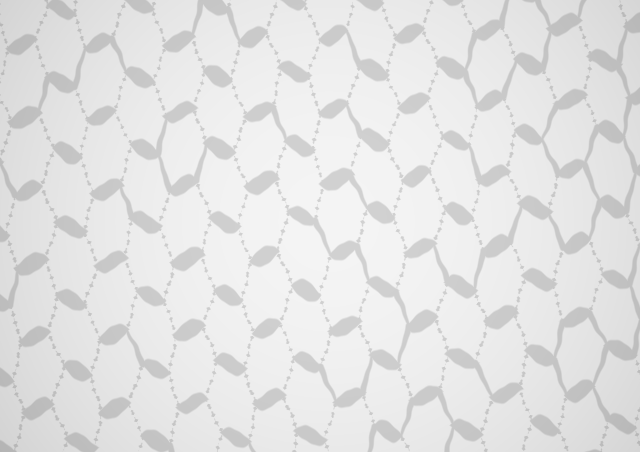
Give the GLSL for this pattern, as a Shadertoy shader.

```glsl
// Pale hexagonal wire netting with twisted knots and worn, beaded strands.

const vec2 ACROSS = vec2(0.1715, 0.0066);   // lattice steps, canvas height = 1
const vec2 UPWARD = vec2(-0.0074, 0.1608);
const vec2 ORIGIN = vec2(0.0496, -0.0588);
const vec2 KNOT_HALF = vec2(0.037, 0.0205);

float hash(vec2 id, float seed) {
    vec3 q = fract(vec3(id.xyx + seed) * vec3(0.1031, 0.1130, 0.0973));
    q += dot(q, q.yzx + 33.33);
    return fract((q.x + q.y) * q.z);
}

// Two layered sines, roughly within -1..1
float ripple(float x, float phase) {
    return 0.65 * sin(x + phase) + 0.35 * sin(2.3 * x + 1.7 * phase);
}

vec2 knotCentre(vec2 id, mat2 lattice) {
    vec2 jitter = vec2(hash(id, 3.1), hash(id, 7.7)) - 0.5;
    return ORIGIN + lattice * (id + 0.06 * jitter);
}

// Lens sheared into an S; tilt is +1 or -1
float knotDistance(vec2 q, float tilt, vec2 id) {
    vec2 size = KNOT_HALF * mix(vec2(0.88), vec2(1.1), vec2(hash(id, 1.3), hash(id, 5.9)));
    q.y -= tilt * 0.0105 * sin(q.x * 52.0);
    q.y += 0.0018 * ripple(q.x * 120.0, 6.28 * hash(id, 9.2));
    float along = q.x / size.x;
    return 0.75 * (abs(q.y) - size.y * (1.0 - along * along));
}

// Point where a strand leaves a knot; side is +1 right, -1 left
vec2 knotEnd(float side, float tilt) {
    return side * vec2(0.029, tilt * 0.010);
}

// Strand that is either a solid taper or a row of broken beads
float strandDistance(vec2 p, vec2 a, vec2 b, vec2 id) {
    vec2 span = b - a;
    float t = clamp(dot(p - a, span) / dot(span, span), 0.0, 1.0);
    vec2 normal = normalize(vec2(-span.y, span.x));
    float phase = 6.28 * hash(id, 2.4);
    vec2 bend = normal * 0.003 * sin(3.14159 * t) * ripple(5.0 * t, phase);
    float strength = hash(id, 4.6) + 0.22 * a.x;

    float taper = hash(id, 8.3) < 0.5 ? t : 1.0 - t;
    float solid = 0.0072 * mix(1.0, 0.4, taper);
    float beads = 0.0036 * (0.25 + 0.3 * strength + ripple(27.0 * t, phase));
    float halfWidth = strength > 0.78 ? solid : beads;
    return length(p - a - span * t - bend) - halfWidth;
}

float nettingDistance(vec2 p) {
    mat2 lattice = mat2(ACROSS, UPWARD);
    vec2 base = floor(inverse(lattice) * (p - ORIGIN) + 0.5);
    float d = 1.0;
    for (int j = -1; j <= 1; j++)
    for (int i = -1; i <= 1; i++) {
        vec2 id = base + vec2(i, j);
        vec2 centre = knotCentre(id, lattice);
        vec2 midId = id + 0.5;
        d = min(d, knotDistance(p - centre, 1.0, id));
        d = min(d, knotDistance(p - knotCentre(midId, lattice), -1.0, midId));

        // Four strands to the oppositely tilted neighbours
        for (int k = 0; k < 4; k++) {
            vec2 side = vec2(k % 2, k / 2) * 2.0 - 1.0;
            vec2 otherId = id + 0.5 * side;
            vec2 a = centre + knotEnd(side.x, 1.0);
            vec2 b = knotCentre(otherId, lattice) + knotEnd(-side.x, -1.0);
            d = min(d, strandDistance(p, a, b, id + otherId + 0.13 * side));
        }
    }
    return d;
}

void mainImage(out vec4 fragColor, in vec2 fragCoord) {
    float pixel = 1.0 / iResolution.y;
    vec2 p = (fragCoord - 0.5 * iResolution.xy) * pixel;

    // Soft light, brightest near the middle
    vec2 fromLight = p - vec2(0.02, 0.01);
    float light = 1.0 - 0.175 * dot(fromLight, fromLight);

    float netting = smoothstep(pixel, -pixel, nettingDistance(p));
    float grey = light * mix(0.957, 0.82, netting);
    fragColor = vec4(vec3(grey), 1.0);
}
```
